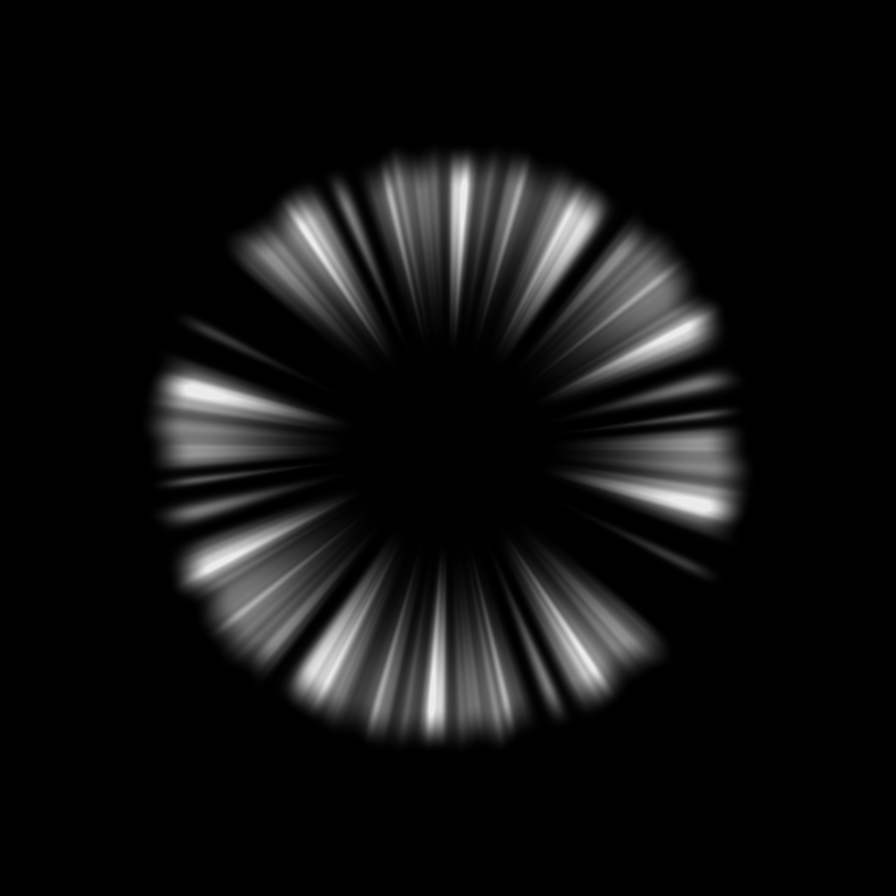
A Shadertoy shader for this background:

```glsl
// Draws a soft monochrome ring of radial streaks, like an iris, around a black centre.

const float HALF_TURN = 180.0;
const float INNER_RADIUS = 0.10;
const float PEAK_RADIUS = 0.285;
const float OUTER_RADIUS = 0.343;
const float RIM_SOFTNESS = 0.052;

// Bright beams over half a turn: angle in degrees, angular width, strength.
const int BEAM_COUNT = 15;
const vec3 BEAMS[BEAM_COUNT] = vec3[BEAM_COUNT](
    vec3(7.3, 0.9, 0.30), vec3(14.2, 1.8, 0.52), vec3(26.8, 3.4, 0.58),
    vec3(39.0, 5.5, 0.28), vec3(48.9, 1.4, 0.24), vec3(61.0, 4.0, 0.52),
    vec3(75.0, 3.0, 0.30), vec3(87.0, 2.2, 0.56), vec3(100.0, 5.0, 0.24),
    vec3(112.6, 1.5, 0.54), vec3(123.6, 3.0, 0.56), vec3(131.0, 3.6, 0.20),
    vec3(154.0, 1.1, 0.26), vec3(166.6, 3.0, 0.54), vec3(178.0, 5.0, 0.22)
);

// Broad fans that fill the space between beams: angle, half width, strength.
const int FAN_COUNT = 4;
const vec3 FANS[FAN_COUNT] = vec3[FAN_COUNT](
    vec3(35.8, 15.5, 0.30), vec3(81.5, 26.0, 0.34),
    vec3(127.5, 11.0, 0.28), vec3(173.0, 11.0, 0.34)
);

// Hash without sine.
float hash(float n) {
    n = fract(n * 0.1031);
    n *= n + 33.33;
    return fract(n * (n + n));
}

// Smooth value noise that repeats after a whole number of cells.
float ringNoise(float turn, float cells, float seed) {
    float x = turn * cells;
    float cell = floor(x);
    float blend = smoothstep(0.0, 1.0, x - cell);
    float a = hash(mod(cell, cells) + seed);
    float b = hash(mod(cell + 1.0, cells) + seed);
    return mix(a, b, blend);
}

// Shortest signed difference between two angles in the repeating half turn.
float angleGap(float a, float b) {
    return mod(a - b + 0.5 * HALF_TURN, HALF_TURN) - 0.5 * HALF_TURN;
}

float beamField(float angle) {
    float light = 0.0;
    for (int i = 0; i < BEAM_COUNT; i++) {
        float d = angleGap(angle, BEAMS[i].x) / BEAMS[i].y;
        light += BEAMS[i].z * exp(-d * d);
    }
    return light;
}

float fanField(float angle) {
    float light = 0.0;
    for (int i = 0; i < FAN_COUNT; i++) {
        float d = abs(angleGap(angle, FANS[i].x)) - FANS[i].y;
        light += FANS[i].z * (1.0 - smoothstep(-2.0, 1.5, d));
    }
    return light;
}

// Fine fibres: contrast goes from 0 (even) to 1 (deep grooves).
float fibres(float turn, float contrast) {
    float coarse = ringNoise(turn, 75.0, 11.0);
    float fine = ringNoise(turn, 140.0, 307.0);
    return 1.0 + contrast * (0.45 * coarse + 0.55 * fine - 0.5) * 1.6;
}

float irisLight(vec2 p) {
    float radius = length(p);
    float angle = mod(degrees(atan(p.y, p.x)), HALF_TURN);
    float turn = angle / HALF_TURN;

    // Streaks taper towards the hole and fade softly at an uneven rim.
    float rise = smoothstep(INNER_RADIUS, PEAK_RADIUS, radius);
    float rim = OUTER_RADIUS + 0.014 * (ringNoise(turn, 45.0, 71.0) - 0.5);
    float fall = 1.0 - smoothstep(rim - RIM_SOFTNESS, rim, radius);
    float streaks = beamField(angle) * fibres(turn, 0.35)
                  + fanField(angle) * fibres(turn, 0.85);
    float taper = 1.0 + 0.95 * (1.0 - rise);
    return pow(streaks, taper) * rise * fall;
}

void mainImage(out vec4 fragColor, in vec2 fragCoord) {
    float canvas = min(iResolution.x, iResolution.y);
    vec2 p = (fragCoord - 0.5 * iResolution.xy) / canvas;
    fragColor = vec4(vec3(min(irisLight(p), 0.92)), 1.0);
}
```
